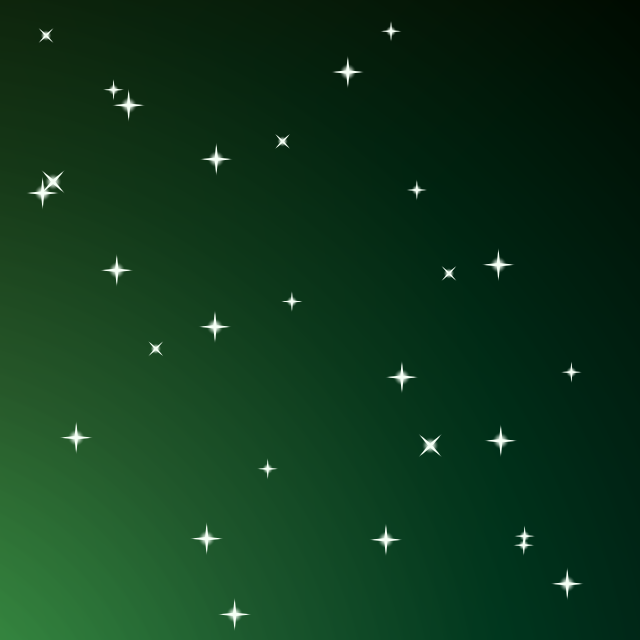
Give the GLSL for this background, as a WebGL 2 fragment shader.

```glsl
#version 300 es
precision highp float;

uniform vec2 u_resolution;
out vec4 fragColor;

float hash(float n) {
    return fract(sin(n * 127.1 + 11.7) * 4375.85);
}

// Green glow around a point beyond the lower left corner
vec3 glowColor(vec2 p) {
    float dist = length(p + 0.2);

    // Faint concentric bands
    float ring = dist / 0.034;
    float stepped = (floor(ring) + smoothstep(0.0, 0.2, fract(ring)) - 0.4) * 0.034;
    dist = mix(dist, stepped, 0.45);

    vec3 color = mix(vec3(0.205, 0.52, 0.245), vec3(0.13, 0.345, 0.17),
                     smoothstep(0.0, 1.0, 0.5 + 0.0 * dist) * 0.0 + clamp((dist - 0.28) / 0.35, 0.0, 1.0));
    color = mix(color, vec3(0.045, 0.22, 0.105), clamp((dist - 0.63) / 0.34, 0.0, 1.0));
    color = mix(color, vec3(0.0, 0.14, 0.065), clamp((dist - 0.97) / 0.28, 0.0, 1.0));
    color = mix(color, vec3(0.0, 0.04, 0.0), clamp((dist - 1.25) / 0.45, 0.0, 1.0));

    // Olive towards the upper left, teal towards the lower right
    return max(color + vec3(0.05, -0.005, -0.022) * (p.y - p.x), 0.0);
}

// Coverage of a four-pointed star with a soft round core
float sparkle(vec2 offset, float size, bool diagonal, float pixel) {
    vec2 q = offset / size;
    if (diagonal) q = vec2(q.x + q.y, q.y - q.x) * 0.7071;
    float along = max(abs(q.x), abs(q.y));
    float across = min(abs(q.x), abs(q.y));
    float halfWidth = 0.1 * (1.0 - along);
    float arms = clamp((halfWidth - across) * size / pixel + 0.5, 0.0, 1.0);
    arms *= smoothstep(0.0, 0.35, 1.0 - along);
    float halo = 0.85 * (1.0 - smoothstep(0.08, 0.5, length(q)));
    return 1.0 - (1.0 - arms) * (1.0 - halo);
}

// Evenly scattered places, kept out of the brightest and darkest corners
vec2 starPlace(float i) {
    vec2 place = fract(vec2(0.7549, 0.5698) * i + vec2(0.31, 0.17));
    place += 0.09 * (vec2(hash(i), hash(i + 40.0)) - 0.5);
    place = 0.04 + 0.92 * clamp(place, 0.0, 1.0);
    float diagonalSum = place.x + place.y;
    if (diagonalSum < 0.4 || diagonalSum > 1.6) place.x = 1.0 - place.x;
    return place;
}

void main() {
    vec2 p = gl_FragCoord.xy / u_resolution.y;
    float pixel = 1.0 / u_resolution.y;
    vec3 color = glowColor(p);

    // 14 large and 8 small upright stars, then 2 large and 4 small turned ones
    for (int i = 0; i < 28; i++) {
        bool diagonal = i >= 22;
        bool large = i < 14 || i == 22 || i == 23;
        float size = large ? 0.027 : 0.0175;
        float cover = sparkle(p - starPlace(float(i)), size, diagonal, pixel);
        color = mix(color, vec3(0.96, 1.0, 0.96), cover);
    }

    fragColor = vec4(color, 1.0);
}
```
